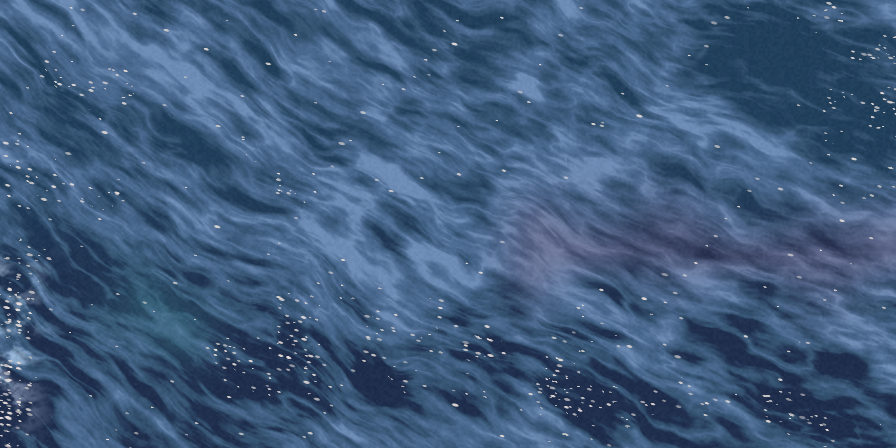
Write a Shadertoy shader that draws this texture.

```glsl
float hash(vec2 p) {
    return fract(sin(dot(p, vec2(127.1, 311.7))) * 43758.5453);
}

float noise(vec2 p) {
    vec2 i = floor(p), f = fract(p);
    f = f * f * f * (f * (f * 6.0 - 15.0) + 10.0);
    return mix(mix(hash(i), hash(i + vec2(1, 0)), f.x),
               mix(hash(i + vec2(0, 1)), hash(i + vec2(1, 1)), f.x), f.y);
}

float fbm(vec2 p) {
    float sum = 0.0, amp = 0.53;
    for (int i = 0; i < 4; i++) {
        sum += amp * noise(p);
        p = p * 2.03 + vec2(17.3, 9.1);
        amp *= 0.5;
    }
    return sum;
}

// Soft stroke from a to b
float band(vec2 p, vec2 a, vec2 b, float width) {
    vec2 ab = b - a;
    float d = length(p - a - ab * clamp(dot(p - a, ab) / dot(ab, ab), 0.0, 1.0)) / width;
    return exp(-d * d);
}

// Height of the water: broad swell, wind streaks and fine ripples
float waterLight(vec2 p, vec2 bent) {
    vec2 flow = vec2(p.x - 0.5 * p.y, p.y + 0.78 * p.x - 0.11 * p.x * p.x);
    flow += 0.05 * vec2(noise(p * 5.0), noise(p * 6.0 + 31.0));
    flow.y += 0.018 * noise(p * 17.0 + 8.0);

    float light = 0.42;
    light += 0.55 * (noise(flow * vec2(2.2, 7.0) + 4.0) - 0.5);
    light += 1.05 * (fbm(flow * vec2(5.0, 17.0)) - 0.5);
    light += 0.7 * (fbm(flow * vec2(13.0, 44.0) + 50.0) - 0.5);
    float crest = 1.0 - abs(2.0 * fbm(flow * vec2(6.0, 21.0) + 70.0) - 1.0);
    light += 0.75 * (crest * crest - 0.64);

    light += 0.42 * band(bent, vec2(0.1, 1.02), vec2(0.75, 0.5), 0.1);
    light += 0.25 * band(bent, vec2(0.74, 0.5), vec2(0.95, 0.15), 0.07);
    light += 0.3 * band(bent, vec2(1.05, 0.43), vec2(2.0, 0.22), 0.11);
    light -= 0.36 * band(bent, vec2(0.08, 0.88), vec2(0.6, 0.55), 0.08);
    light -= 0.3 * band(bent, vec2(0.5, 0.2), vec2(1.8, 0.12), 0.12);
    light -= 0.34 * band(bent, vec2(1.7, 0.85), vec2(2.0, 0.7), 0.13);
    light -= 0.18 * band(bent, vec2(0.95, 0.82), vec2(1.1, 0.66), 0.1);
    return light;
}

vec3 waterColor(float light, float height) {
    vec3 deep = mix(vec3(0.12, 0.18, 0.30), vec3(0.13, 0.25, 0.36), smoothstep(0.2, 0.7, height));
    vec3 c = mix(deep, vec3(0.21, 0.33, 0.45), smoothstep(0.0, 0.36, light));
    c = mix(c, vec3(0.29, 0.41, 0.56), smoothstep(0.3, 0.65, light));
    return mix(c, vec3(0.43, 0.55, 0.71), smoothstep(0.6, 1.05, light));
}

// Small flat flecks of sun, gathered in clusters
float glints(vec2 p, vec2 bent) {
    float cluster = 0.9 * band(bent, vec2(1.95, 0.85), vec2(1.93, 0.65), 0.09);
    cluster += 0.9 * band(bent, vec2(0.02, 0.36), vec2(0.03, 0.07), 0.06);
    cluster += 0.45 * band(bent, vec2(0.0, 0.68), vec2(0.2, 0.52), 0.06);
    cluster += 0.5 * band(bent, vec2(0.14, 0.9), vec2(0.62, 0.59), 0.035);
    cluster += 0.42 * band(bent, vec2(0.55, 0.25), vec2(1.25, 0.14), 0.07);
    cluster += 0.42 * band(bent, vec2(1.25, 0.15), vec2(1.9, 0.1), 0.05);
    cluster *= smoothstep(0.3, 0.65, noise(p * vec2(12.0, 18.0) + 5.0));
    cluster += 0.008;

    float sum = 0.0;
    for (int layer = 0; layer < 3; layer++) {
        float k = float(layer);
        vec2 grid = vec2(36.0, 62.0) + 7.0 * k;
        vec2 q = (p + vec2(0.0, 0.2 * p.x)) * grid + 13.7 * k;
        vec2 id = floor(q);
        vec2 jitter = 0.35 + 0.3 * vec2(hash(id + 3.1), hash(id + 7.7));
        float radius = mix(0.14, 0.36, hash(id + 1.9));
        vec2 offset = (fract(q) - jitter) * vec2(1.0, 1.25);
        float fleck = 1.0 - smoothstep(radius * 0.45, radius, length(offset));
        sum += fleck * step(hash(id + 11.3 * k), cluster * 0.6) * mix(0.5, 1.0, hash(id + 5.3));
    }
    return min(sum, 1.0);
}

void mainImage(out vec4 fragColor, in vec2 fragCoord) {
    vec2 p = fragCoord / iResolution.y;
    p.x *= 2.0 * iResolution.y / iResolution.x;
    vec2 bent = p + 0.12 * (vec2(noise(p * 6.0 + 20.0), noise(p * 6.0 + 40.0)) - 0.5);

    float light = waterLight(p, bent);
    vec3 color = waterColor(light, p.y);

    // Mauve shadow and green patch under the surface
    float mauve = band(bent, vec2(1.25, 0.46), vec2(2.0, 0.42), 0.1);
    color = mix(color, vec3(0.28, 0.28, 0.41) + 0.22 * (light - 0.4), 0.65 * mauve);
    float green = band(bent, vec2(0.27, 0.31), vec2(0.4, 0.22), 0.07);
    color = mix(color, vec3(0.22, 0.43, 0.50), 0.45 * green);

    // Foam haze near the left edge, then glints and grain
    float foam = band(bent, vec2(0.0, 0.35), vec2(0.04, 0.1), 0.08);
    color += 0.35 * foam * smoothstep(0.45, 0.75, fbm(p * vec2(22.0, 30.0)));
    color = mix(color, vec3(0.88, 0.85, 0.84), glints(p, bent));
    color += 0.035 * (noise(p * 190.0) - 0.5);
    fragColor = vec4(color, 1.0);
}
```
